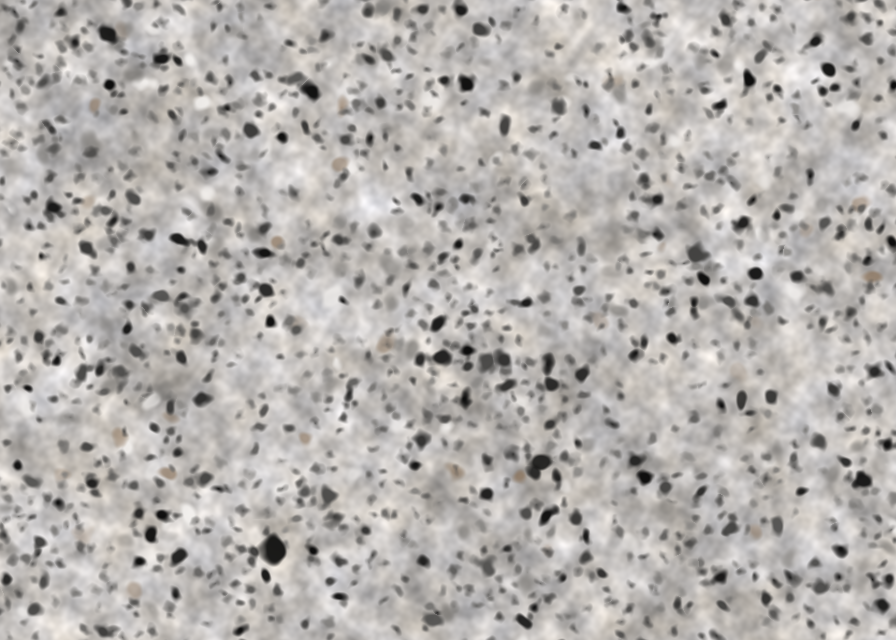
This texture is drawn by a WebGL 2 fragment shader. Its source:

```glsl
#version 300 es
precision highp float;
// Speckled pale granite: mottled grey ground with soft dark, brown and white grains.

uniform vec2 u_resolution;
out vec4 fragColor;

// Integer hash: three random values in 0..1 per cell and seed
vec3 hash3(vec2 cell, float seed) {
    uvec3 v = uvec3(ivec3(vec3(cell, seed)) + 4096) * 1664525u + 1013904223u;
    v.x += v.y * v.z; v.y += v.z * v.x; v.z += v.x * v.y;
    v ^= v >> 16u;
    v.x += v.y * v.z; v.y += v.z * v.x; v.z += v.x * v.y;
    return vec3(v >> 8u) / 16777216.0;
}

float cornerSlope(vec2 cell, vec2 offset, float seed) {
    float angle = 6.2832 * hash3(cell, seed).x;
    return dot(vec2(cos(angle), sin(angle)), offset);
}

float gradientNoise(vec2 p, float seed) {
    p = mat2(0.8, 0.6, -0.6, 0.8) * p;
    vec2 i = floor(p), f = fract(p), e = vec2(1, 0);
    vec2 w = f * f * f * (f * (f * 6.0 - 15.0) + 10.0);
    float low = mix(cornerSlope(i, f, seed), cornerSlope(i + e.xy, f - e.xy, seed), w.x);
    float high = mix(cornerSlope(i + e.yx, f - e.yx, seed), cornerSlope(i + 1.0, f - 1.0, seed), w.x);
    return mix(low, high, w.y);
}

// Scattered irregular ellipses; returns coverage and a random tone per grain.
// Radii are in cells, density is in cells per canvas height, blur in canvas heights.
vec2 grains(vec2 p, float density, float chance, vec2 radii, float stretch, float blur, float seed) {
    vec2 g = p * density, cell = floor(g);
    float meanRadius = 0.5 * (radii.x + radii.y);
    float wobble = meanRadius * 1.1 * gradientNoise(g * 0.6 / meanRadius, seed + 3.0);
    float soft = blur * density;
    vec2 result = vec2(0);
    for (int y = -1; y <= 1; y++) {
        for (int x = -1; x <= 1; x++) {
            vec2 c = cell + vec2(x, y);
            vec3 place = hash3(c, seed), form = hash3(c, seed + 1.0);
            // Grains gather in loose clusters
            float clusters = 1.0 + 1.3 * gradientNoise(c / density * 6.0, 1.0);
            if (place.z > chance * clusters) continue;
            vec2 d = g - c - mix(vec2(0.1), vec2(0.9), place.xy);
            float angle = 3.1416 * form.x;
            d = mat2(cos(angle), sin(angle), -sin(angle), cos(angle)) * d;
            d.x *= 1.0 + stretch * form.y;
            float dist = length(d) - mix(radii.x, radii.y, form.z * form.z) + wobble;
            float cover = smoothstep(soft, -soft, dist);
            if (cover > result.x) result = vec2(cover, hash3(c, seed + 2.0).x);
        }
    }
    return result;
}

void main() {
    vec2 p = gl_FragCoord.xy / u_resolution.y;

    // Mottled ground with faint warm and cool drifts
    float ground = 0.768
        + 0.09 * gradientNoise(p * 78.0, 2.0)
        + 0.14 * gradientNoise(p * 41.0, 3.0)
        + 0.17 * gradientNoise(p * 21.0, 4.0)
        + 0.14 * gradientNoise(p * 9.5, 5.0)
        + 0.09 * gradientNoise(p * 3.2, 6.0);
    float warmth = gradientNoise(p * 9.0, 7.0) + 0.8 * gradientNoise(p * 26.0, 8.0);
    vec3 color = ground * (vec3(1.0, 0.981, 0.966) + warmth * vec3(0.02, 0.0, -0.04));

    // White crystals
    vec2 white = grains(p, 14.0, 0.34, vec2(0.09, 0.25), 0.8, 0.009, 10.0);
    color = mix(color, vec3(0.96, 0.95, 0.94), white.x * mix(0.3, 0.95, white.y));

    // Dim smudges and brown grains
    vec2 smudge = grains(p, 16.0, 0.36, vec2(0.15, 0.30), 0.9, 0.011, 60.0);
    color = mix(color, vec3(0.48, 0.47, 0.455), smudge.x * mix(0.2, 0.75, smudge.y));
    vec2 brown = grains(p, 9.0, 0.24, vec2(0.09, 0.16), 0.7, 0.007, 20.0);
    color = mix(color, vec3(0.55, 0.46, 0.37), brown.x * mix(0.2, 0.8, brown.y));

    // Small grey grains
    vec2 grey = grains(p, 44.0, 0.42, vec2(0.19, 0.40), 0.7, 0.0066, 30.0);
    color = mix(color, mix(0.25, 0.56, grey.y) * vec3(1.0, 0.985, 0.965), grey.x * 0.9);

    // Dark mica grains
    vec2 dark = grains(p, 27.0, 0.27, vec2(0.18, 0.37), 0.8, 0.0066, 40.0);
    color = mix(color, mix(0.02, 0.34, dark.y) * vec3(1.0, 0.99, 0.97), dark.x * 0.96);

    // Rare large black shards
    vec2 shard = grains(p, 5.0, 0.10, vec2(0.06, 0.11), 1.5, 0.006, 50.0);
    color = mix(color, vec3(0.08, 0.08, 0.075), shard.x * mix(0.7, 1.0, shard.y));

    fragColor = vec4(clamp(color, 0.0, 1.0), 1.0);
}
```
